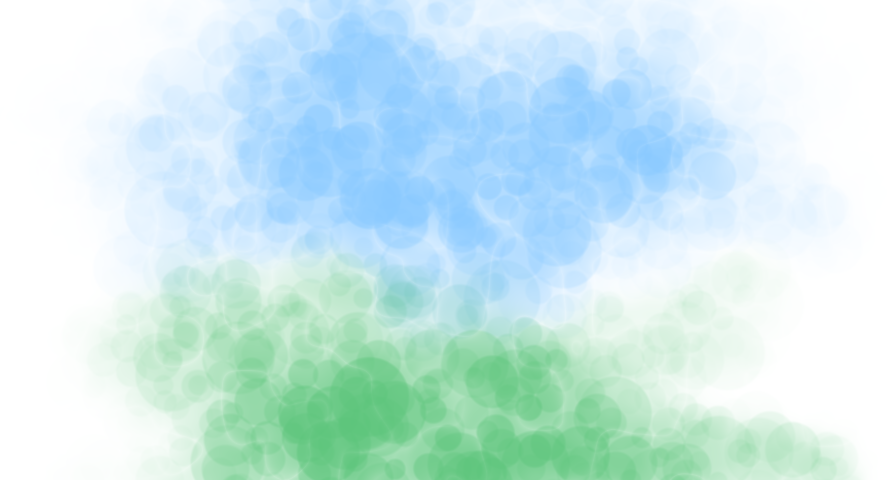
A WebGL 2 fragment shader for this background:

```glsl
#version 300 es
precision highp float;
// Watercolour wash: a blue sky cloud above a green meadow, built of soft round dabs on white paper.

uniform vec2 u_resolution;
out vec4 fragColor;

const vec3 PAPER = vec3(1.0);
const vec3 SKY = vec3(0.53, 0.785, 1.0);
const vec3 GRASS = vec3(0.36, 0.77, 0.48);
const vec2 CENTRE = vec2(0.934, 0.5);
const float WARP = 0.10;        // raggedness of the wash edges
const float SMOOTH_SHARE = 0.45; // pigment laid down without dabs
const float DAB_SHARE = 0.17;   // pigment of each dab layer
const float DAB_EDGE = 0.007;
const float VEIN_FADE = 0.32;   // how far pale veins thin the pigment
const int DAB_LAYERS = 3;

// Washes: centre x, centre y, radius x, radius y, in canvas heights
const int SKY_COUNT = 9;
const vec4 SKY_WASH[SKY_COUNT] = vec4[](
    vec4(0.73, 0.72, 0.21, 0.22), vec4(1.11, 0.67, 0.38, 0.17),
    vec4(0.93, 0.72, 0.62, 0.30), vec4(0.41, 0.64, 0.18, 0.24),
    vec4(0.98, 0.45, 0.21, 0.17), vec4(0.74, 0.97, 0.27, 0.14),
    vec4(1.60, 0.57, 0.19, 0.09), vec4(1.31, 0.96, 0.25, 0.15),
    vec4(1.33, 0.70, 0.15, 0.17));
const float SKY_DEPTH[SKY_COUNT] = float[](1.9, 1.5, 0.42, 0.32, 0.8, 0.5, 0.13, 0.16, 0.7);

const int GRASS_COUNT = 11;
const vec4 GRASS_WASH[GRASS_COUNT] = vec4[](
    vec4(0.95, 0.13, 0.34, 0.14), vec4(0.61, 0.11, 0.19, 0.14),
    vec4(0.70, 0.27, 0.37, 0.15), vec4(0.40, 0.26, 0.18, 0.16),
    vec4(0.61, 0.40, 0.27, 0.08), vec4(1.35, 0.30, 0.18, 0.11),
    vec4(1.10, 0.22, 0.15, 0.11), vec4(1.34, 0.03, 0.30, 0.10),
    vec4(1.51, 0.40, 0.11, 0.07), vec4(1.68, 0.03, 0.10, 0.07),
    vec4(0.85, 0.00, 0.50, 0.09));
const float GRASS_DEPTH[GRASS_COUNT] =
    float[](1.7, 1.2, 0.5, 0.28, 0.28, 0.3, 0.8, 0.9, 0.15, 0.32, 0.9);

vec3 hash3(vec2 p) {
    vec3 q = fract(p.xyx * vec3(0.1031, 0.1030, 0.0973));
    q += dot(q, q.yxz + 33.33);
    return fract((q.xxy + q.yzz) * q.zyx);
}

float noise(vec2 p) {
    vec2 i = floor(p), f = fract(p);
    f = f * f * (3.0 - 2.0 * f);
    vec2 e = vec2(1.0, 0.0);
    return mix(mix(hash3(i).x, hash3(i + e).x, f.x),
               mix(hash3(i + e.yx).x, hash3(i + e.xx).x, f.x), f.y);
}

float fbm(vec2 p) {
    float sum = 0.0, gain = 0.55;
    for (int i = 0; i < 3; i++) {
        sum += gain * noise(p);
        p = mat2(1.6, 1.2, -1.2, 1.6) * p + 7.3;
        gain *= 0.5;
    }
    return sum;
}

// Flat-topped elliptical falloff
float wash(vec2 p, vec4 shape) {
    vec2 q = (p - shape.xy) / shape.zw;
    float d = dot(q, q);
    return exp(-d * d);
}

// Optical depth of the two paints: x is sky, y is grass
vec2 pigment(vec2 p) {
    p += WARP * (vec2(fbm(p * 7.0 + 20.0), fbm(p * 7.0 + 51.0)) - 0.48);
    vec2 depth = vec2(0.0);
    for (int i = 0; i < SKY_COUNT; i++) depth.x += SKY_DEPTH[i] * wash(p, SKY_WASH[i]);
    for (int i = 0; i < GRASS_COUNT; i++) depth.y += GRASS_DEPTH[i] * wash(p, GRASS_WASH[i]);
    return depth;
}

// One layer of jittered discs, each filled with the pigment at its centre
vec2 dabs(vec2 p, float cell, float seed) {
    vec2 home = floor(p / cell), sum = vec2(0.0);
    for (int y = -1; y <= 1; y++) {
        for (int x = -1; x <= 1; x++) {
            vec2 id = home + vec2(x, y);
            vec3 h = hash3(id + seed);
            vec2 c = (id + h.xy) * cell;
            float r = cell * mix(0.38, 0.66, h.z);
            float disc = 1.0 - smoothstep(r - DAB_EDGE, r, distance(p, c));
            if (disc > 0.0) sum += disc * mix(0.6, 1.5, fract(h.z * 17.0)) * pigment(c);
        }
    }
    return sum;
}

void main() {
    vec2 p = (gl_FragCoord.xy - 0.5 * u_resolution) / u_resolution.y + CENTRE;

    // Even wash plus dabs of growing size
    vec2 depth = SMOOTH_SHARE * pigment(p);
    for (int i = 0; i < DAB_LAYERS; i++) {
        float k = float(i);
        depth += DAB_SHARE * dabs(p, 0.06 + 0.035 * k, 37.0 + 61.0 * k);
    }

    // Mottling and pale wet veins
    vec2 bent = p + 0.05 * vec2(noise(p * 12.0), noise(p * 12.0 + 9.0));
    float vein = pow(1.0 - abs(2.0 * noise(bent * 13.0 + 4.0) - 1.0), 6.0);
    depth *= (0.7 + 0.6 * fbm(p * 9.0 + 3.0)) * (1.0 - VEIN_FADE * vein);

    vec2 cover = 1.0 - exp(-depth);
    vec3 color = mix(mix(PAPER, SKY, cover.x), GRASS, cover.y);
    fragColor = vec4(color, 1.0);
}
```
